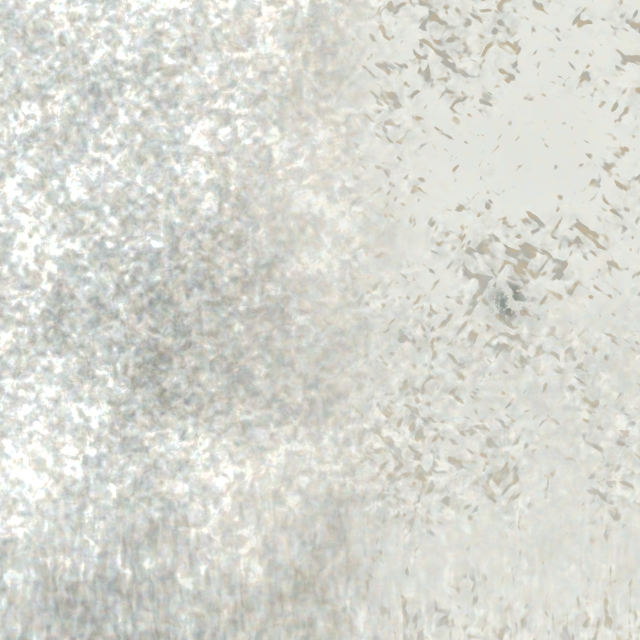
This texture is drawn by a three.js fragment shader. Its source:

```glsl
// Weathered whitewashed plaster: mottled grey left, fine tan specks right, faint scratches below.
varying vec2 vUv;

#define GRAIN_SCALE 105.0
#define GRAIN_CONTRAST 0.37
#define CLOUD_CONTRAST 0.13
#define TINT_AMOUNT 0.10
#define SPECK_SCALE 105.0
#define SPECK_SOFTNESS 0.10
#define MOTTLE_COLOR vec3(0.852, 0.850, 0.818)
#define PLASTER_COLOR vec3(0.896, 0.902, 0.874)
#define TAN_COLOR vec3(0.730, 0.675, 0.570)
#define GREY_COLOR vec3(0.675, 0.665, 0.625)
#define STAIN_COLOR vec3(0.42, 0.45, 0.42)

float hash(vec2 p) {
  vec3 q = fract(p.xyx * vec3(0.1031, 0.1030, 0.0973));
  q += dot(q, q.yzx + 33.33);
  return fract((q.x + q.y) * q.z);
}

float noise(vec2 p) {
  vec2 i = floor(p);
  vec2 f = fract(p);
  f = f * f * (3.0 - 2.0 * f);
  float low = mix(hash(i), hash(i + vec2(1.0, 0.0)), f.x);
  float high = mix(hash(i + vec2(0.0, 1.0)), hash(i + vec2(1.0, 1.0)), f.x);
  return mix(low, high, f.y);
}

// Layered noise with each octave rotated, averaging 0.5
float fbm(vec2 p) {
  float sum = 0.0;
  float weight = 0.571;
  for (int i = 0; i < 3; i++) {
    sum += weight * noise(p);
    p = mat2(1.6, 1.2, -1.2, 1.6) * p + 17.3;
    weight *= 0.5;
  }
  return sum;
}

// Two octaves drawn out along one axis, for dashes and scratches
float dashes(vec2 p, vec2 stretch) {
  return 0.68 * noise(p * stretch) + 0.32 * noise(p * stretch * 1.9 + 31.7);
}

// Soft round patch: 1 at the centre, fading outwards
float patchAt(vec2 uv, vec2 center, vec2 radius) {
  vec2 d = (uv - center) / radius;
  return exp(-dot(d, d));
}

void main() {
  vec2 uv = vUv;
  vec2 warp = vec2(fbm(uv * 9.0 + 40.0), fbm(uv * 9.0 + 80.0)) - 0.5;
  vec2 ripple = vec2(noise(uv * 60.0 + 20.0), noise(uv * 60.0 + 50.0)) - 0.5;
  vec2 soft = uv + 0.14 * warp;
  vec2 grainUv = uv + 0.015 * warp + 0.006 * ripple;

  // Regions: flaked right side, scratched bottom, calm middle band
  float flaked = smoothstep(0.47, 0.66, soft.x);
  flaked *= mix(0.72, 1.0, smoothstep(0.40, 0.66, soft.y));
  float scratched = smoothstep(0.34, 0.08, soft.y);
  float calm = patchAt(soft, vec2(0.49, 0.60), vec2(0.13, 0.55));

  // Broad light and dark areas
  float shade = 0.07 * patchAt(soft, vec2(0.02, 0.28), vec2(0.07, 0.13))
              + 0.05 * patchAt(soft, vec2(0.36, 0.25), vec2(0.14, 0.09))
              + 0.03 * patchAt(soft, vec2(0.15, 0.82), vec2(0.24, 0.22))
              - 0.06 * patchAt(soft, vec2(0.29, 0.46), vec2(0.19, 0.15))
              - 0.06 * patchAt(soft, vec2(0.18, 0.04), vec2(0.26, 0.10))
              - 0.06 * patchAt(soft, vec2(0.55, 0.14), vec2(0.11, 0.12));
  float cloud = fbm(uv * 8.0 + 5.0) - 0.5;

  // Fine grain, partly drawn out vertically near the bottom
  float blotGrain = fbm(grainUv * GRAIN_SCALE) - 0.5;
  float streakGrain = dashes(grainUv * GRAIN_SCALE + 9.0, vec2(1.3, 0.35)) - 0.5;
  float grain = mix(blotGrain, streakGrain, 0.5 * scratched);
  float mottle = fbm(grainUv * 34.0 + 60.0) - 0.5;

  // Mottled surface with bright chips
  float rough = 1.0 - 0.55 * calm;
  vec3 mottled = MOTTLE_COLOR + shade + CLOUD_CONTRAST * cloud
               + rough * (GRAIN_CONTRAST * grain + 0.12 * mottle);
  float chips = smoothstep(0.10, 0.28, 0.8 * grain + 0.7 * mottle + 0.4 * cloud + shade);
  mottled += 0.06 * chips * rough;
  mottled += smoothstep(0.50, 0.15, soft.x) * vec3(-0.010, 0.002, 0.012);

  // Flat plaster broken by clustered dashes of mixed direction
  float wear = 0.13 * patchAt(soft, vec2(0.80, 0.42), vec2(0.40, 0.17))
             + 0.05 * scratched + 0.42 * cloud + 0.26 * mottle;
  vec2 speckUv = grainUv * SPECK_SCALE;
  vec2 slantUv = mat2(0.8, 0.6, -0.6, 0.8) * speckUv;
  float slantPick = smoothstep(0.35, 0.65, noise(uv * 38.0 + 90.0));
  float blotSpeck = mix(dashes(slantUv + 130.0, vec2(1.2, 0.6)),
                        dashes(slantUv + 170.0, vec2(0.6, 1.2)), slantPick);
  float streakSpeck = dashes(speckUv + 150.0, vec2(1.25, 0.28));
  float speckField = mix(blotSpeck, streakSpeck, 0.6 * scratched) + wear;
  float specks = smoothstep(0.62, 0.62 + 2.5 * SPECK_SOFTNESS, speckField);
  float greyness = smoothstep(0.30, 0.70, noise(speckUv * 0.7 + 210.0) + 0.8 * wear);
  vec3 speckColor = mix(TAN_COLOR, GREY_COLOR, greyness);
  vec3 plaster = PLASTER_COLOR + 0.04 * cloud + 0.16 * grain * smoothstep(-0.05, 0.15, wear);
  plaster -= 0.045 * smoothstep(-0.02, 0.20, wear);
  plaster = mix(plaster, speckColor, 0.85 * specks);

  vec3 color = mix(mottled, plaster, flaked);

  // Small dark stain broken up by the grain
  float stain = patchAt(uv + 0.05 * warp, vec2(0.785, 0.525), vec2(0.030, 0.020));
  color = mix(color, STAIN_COLOR, 0.8 * stain * smoothstep(-0.10, 0.15, blotGrain));

  // Warm and cool tints scattered through the grain
  float tint = noise(grainUv * 115.0 + 300.0) - 0.5;
  float blush = noise(grainUv * 125.0 + 400.0) - 0.5;
  float tintStrength = TINT_AMOUNT * mix(1.0, 0.4, flaked) * mix(0.6, 1.0, rough);
  color += tintStrength * (tint * vec3(0.5, 0.0, -0.6) + blush * vec3(0.25, -0.25, 0.1));

  gl_FragColor = vec4(clamp(color, 0.0, 1.0), 1.0);
}
```
